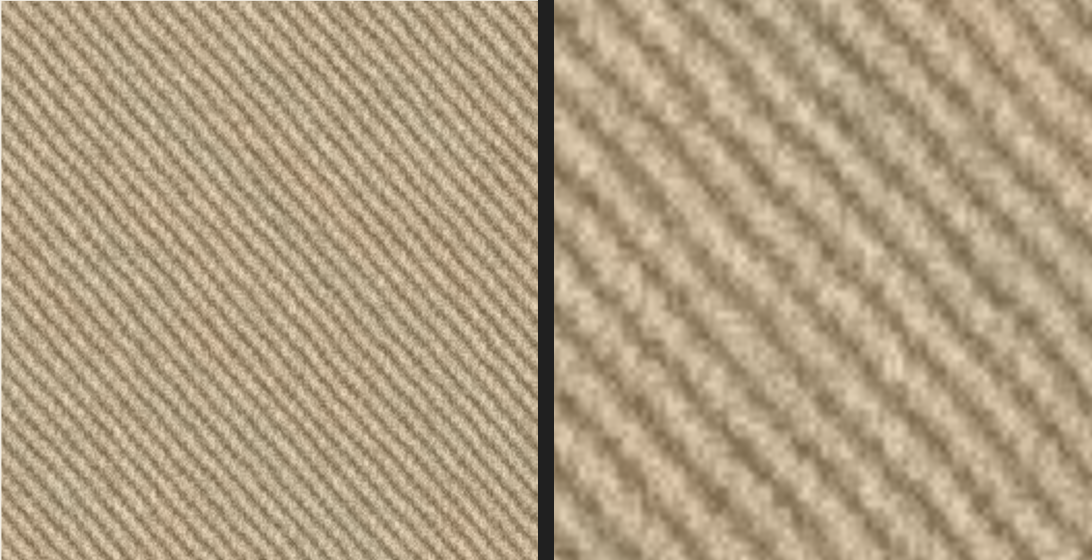
Left: the whole. Right: its middle third, enlarged.
This texture is drawn by a WebGL 2 fragment shader. Its source:

```glsl
#version 300 es
precision highp float;
// Beige cotton twill: continuous raised ribs falling to the right, with edges
// lightly notched by upright warp threads that step down a third of a rib each.
// Neighbouring threads are blended softly; noise adds sway, fuzz and blush.
uniform vec2 u_resolution;
out vec4 fragColor;

const float TAU = 6.2831853;
const vec2  RIBS = vec2(24.5, 22.5);      // ribs across and down the canvas
const float THREADS_PER_RIB = 3.0;
const float FLOAT_SLANT = 0.13;           // fall of each float, in rib periods
const float MEAN_TONE = 0.535;
const float RIB_DEPTH = 0.335;
const float THREAD_ROUNDING = 0.26;
const float FLOAT_VARIATION = 0.16;
const float FUZZ = 0.44;
const float SLUB = 0.20;
const float SWAY = 0.16;                  // wander of the ribs, in rib periods
const vec2  SELVAGE = vec2(0.0027, 0.0014); // pale margin at left and top
const vec3  FURROW_COLOR = vec3(0.505, 0.435, 0.325);
const vec3  CREST_COLOR  = vec3(0.865, 0.795, 0.685);
const vec3  BLUSH = vec3(0.016, -0.006, -0.012);
const vec3  MARGIN_COLOR = vec3(0.95, 0.93, 0.89);

float hash(vec2 p) {
    vec3 q = fract(vec3(p.xyx) * 0.1031);
    q += dot(q, q.yzx + 33.33);
    return fract((q.x + q.y) * q.z);
}

float noise(vec2 p) {
    vec2 cell = floor(p);
    vec2 f = fract(p);
    f = f * f * (3.0 - 2.0 * f);
    float low  = mix(hash(cell), hash(cell + vec2(1.0, 0.0)), f.x);
    float high = mix(hash(cell + vec2(0.0, 1.0)), hash(cell + 1.0), f.x);
    return mix(low, high, f.y);
}

// Tone of one warp thread; offset runs across it, zero at its centre line.
float threadTone(float index, float offset, float ribY) {
    float phase = ribY + index / THREADS_PER_RIB + offset * FLOAT_SLANT;
    float floatId = floor(phase);
    // Skew the wave so that crests are broader than furrows.
    float wave = -cos(TAU * phase) - 0.16 * cos(2.0 * TAU * phase);
    float crest = 0.5 - 0.5 * cos(TAU * phase);
    float rounding = THREAD_ROUNDING * (0.08 - offset * offset);
    float variation = FLOAT_VARIATION * (hash(vec2(index, floatId + 40.0)) - 0.5);
    return RIB_DEPTH * wave + rounding + variation * crest;
}

// Blend of the two threads nearest to a point of the cloth.
float weaveTone(vec2 uv) {
    float sway = SWAY * (noise(uv * 6.0) - 0.5)
               + SWAY * (noise(uv * 30.0 + 9.0) - 0.5);
    float threadX = uv.x * RIBS.x * THREADS_PER_RIB;
    float ribY = uv.y * RIBS.y + sway;
    float index = floor(threadX);
    float across = threadX - index;
    return mix(threadTone(index, across, ribY),
               threadTone(index + 1.0, across - 1.0, ribY),
               smoothstep(0.15, 0.85, across));
}

void main() {
    vec2 uv = gl_FragCoord.xy / u_resolution;
    vec2 cloth = gl_FragCoord.xy / u_resolution.y;

    // Weave, with fine fibres and coarser uneven yarn.
    float tone = MEAN_TONE + weaveTone(uv);
    tone += FUZZ * (noise(cloth * vec2(270.0, 240.0)) - 0.5);
    tone += SLUB * (noise(cloth * 110.0 + 17.0) - 0.5);
    tone += 0.04 * (noise(cloth * 14.0 + 5.0) - 0.5);
    vec3 color = mix(FURROW_COLOR, CREST_COLOR, clamp(tone, -0.15, 1.12));

    // Faint warm and cool patches drawn out along the ribs.
    vec2 along = vec2(cloth.x + cloth.y, cloth.x - cloth.y);
    float patches = noise(along * vec2(9.0, 3.5) + 11.0)
                  + 0.6 * noise(along * vec2(26.0, 12.0) + 3.0) - 0.8;
    color += BLUSH * patches;

    // Thin pale margin with softened edges.
    vec2 soft = 0.5 / u_resolution;
    vec2 inset = vec2(uv.x, 1.0 - uv.y);
    vec2 inside = smoothstep(SELVAGE - soft, SELVAGE + soft, inset);
    color = mix(MARGIN_COLOR, color, inside.x * inside.y);
    fragColor = vec4(color, 1.0);
}
```
